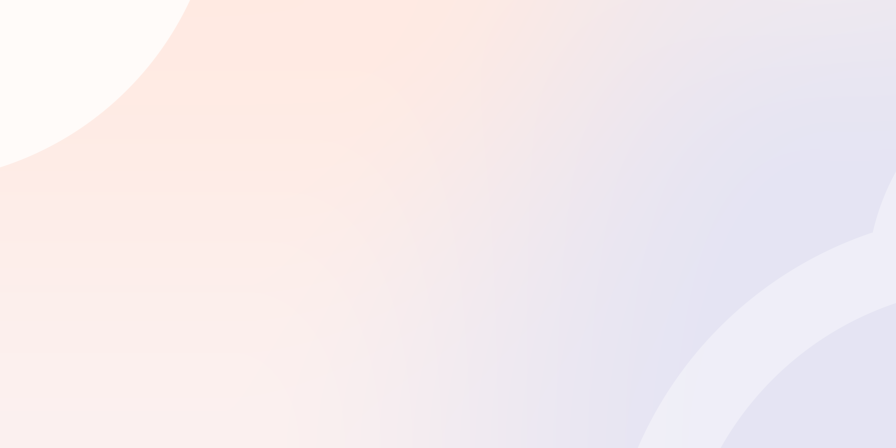
Write a Shadertoy shader that draws this background.

```glsl
// Soft peach-to-lavender gradient with a pale corner disc and a translucent ring.

// Colours
const vec3 BLUSH    = vec3(0.986, 0.942, 0.937);
const vec3 PEACH    = vec3(1.000, 0.918, 0.888);
const vec3 LAVENDER = vec3(0.897, 0.894, 0.953);
const vec3 ROSE     = vec3(0.945, 0.920, 0.936);
const vec3 CREAM    = vec3(1.000, 0.984, 0.976);

// Shapes as centre (xy) and radius (z), in units of canvas height
const vec3 CORNER_DISC = vec3(-0.214, 1.297, 0.704);
const vec3 RING_OUTER  = vec3(2.224, -0.346, 0.872);
const vec3 RING_INNER  = vec3(2.224, -0.346, 0.706);
const vec3 SIDE_DISC   = vec3(2.456, 0.365, 0.521);

// Gradient shape
const float COOL_START = 0.50;
const float COOL_END   = 1.65;
const float COOL_BEND  = 0.40;
const vec2  ROSE_POS   = vec2(1.90, 1.12);
const vec2  ROSE_SIZE  = vec2(0.55, 0.30);
const float ROSE_GAIN  = 0.80;
const float VEIL_ALPHA = 0.38;

// Antialiased coverage of a disc
float disc(vec2 p, vec3 circle) {
    float halfPixel = 0.75 / iResolution.y;
    return 1.0 - smoothstep(-halfPixel, halfPixel, length(p - circle.xy) - circle.z);
}

// Elliptical Gaussian falloff
float glow(vec2 p, vec2 centre, vec2 size) {
    vec2 q = (p - centre) / size;
    return exp(-dot(q, q));
}

vec3 backdrop(vec2 p) {
    vec3 warm = mix(BLUSH, PEACH, smoothstep(0.0, 1.0, p.y));
    float cool = smoothstep(COOL_START, COOL_END, p.x - COOL_BEND * p.y * p.y);
    vec3 col = mix(warm, LAVENDER, cool);
    return mix(col, ROSE, ROSE_GAIN * glow(p, ROSE_POS, ROSE_SIZE));
}

void mainImage(out vec4 fragColor, in vec2 fragCoord) {
    // Stretch to a 2:1 frame so the layout holds at any size
    vec2 p = fragCoord / iResolution.xy * vec2(2.0, 1.0);
    vec3 col = backdrop(p);

    // Pale disc in the upper left corner
    col = mix(col, CREAM, disc(p, CORNER_DISC));

    // Ring joined with the side disc, hollow in the middle
    float veil = max(disc(p, RING_OUTER), disc(p, SIDE_DISC)) * (1.0 - disc(p, RING_INNER));
    col = mix(col, vec3(1.0), VEIL_ALPHA * veil);

    fragColor = vec4(col, 1.0);
}
```
